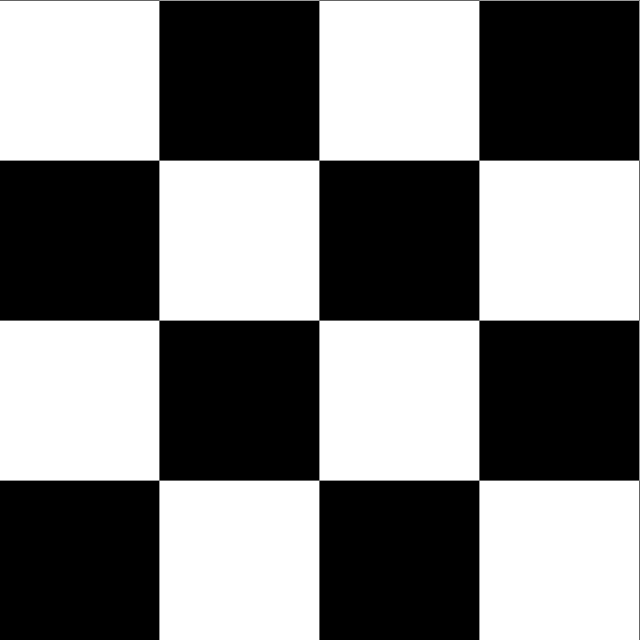
A three.js fragment shader for this pattern:

```glsl
varying vec2 vUv;

const float REPEATS = 2.0;               // light/dark pairs across and up
const float EDGE_WIDTH = 1.0 / 512.0;    // soft edge, in canvas units
const vec2 OFFSET = vec2(0.5 * EDGE_WIDTH);
const vec3 DARK = vec3(0.0);
const vec3 LIGHT = vec3(1.0);

// Signed distance to the nearest cell border on each axis, in canvas units
vec2 borderDistance(vec2 p) {
  vec2 phase = fract(p * REPEATS + 0.25);
  return (0.25 - abs(phase - 0.5)) / REPEATS;
}

void main() {
  // Smoothed square wave per axis, from -1 to 1
  vec2 stripes = clamp(2.0 * borderDistance(vUv + OFFSET) / EDGE_WIDTH, -1.0, 1.0);

  // The product of the two waves alternates the cells
  float light = 0.5 - 0.5 * stripes.x * stripes.y;
  gl_FragColor = vec4(mix(DARK, LIGHT, light), 1.0);
}
```
